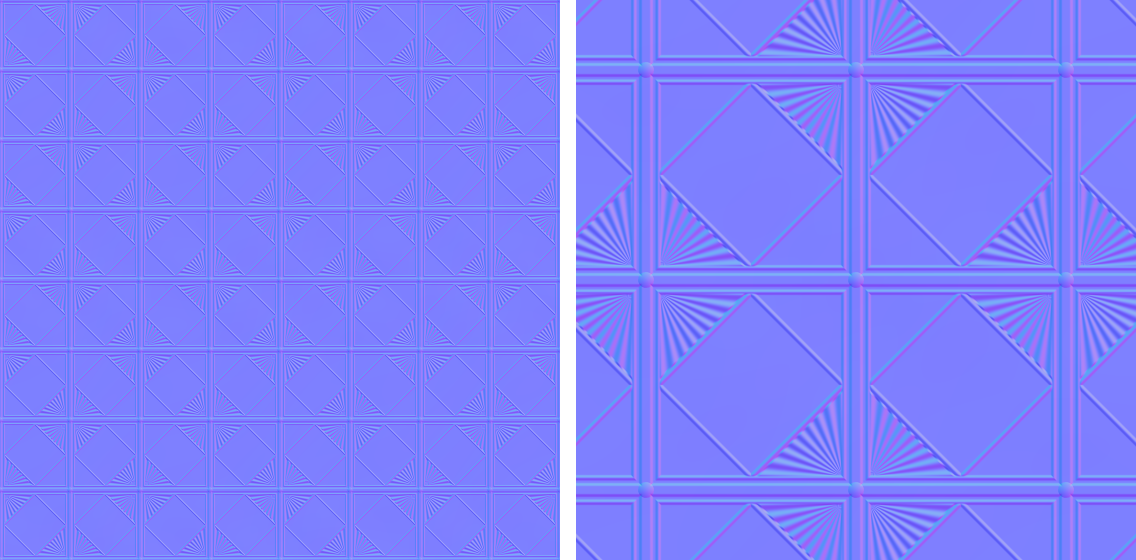
Left: the whole. Right: its middle third, enlarged.
Write a Shadertoy shader that draws this texture map.

```glsl
const float TAU = 6.2831853;
const float TILES = 8.0;

float ridge(float dist, float halfWidth) {
    return 1.0 - smoothstep(0.0, halfWidth, abs(dist));
}

// Faint unevenness; whole wave counts make it wrap
float undulation(vec2 pos) {
    vec2 a = pos * TAU / TILES;
    return 0.0012 * sin(a.x * 5.0 + a.y * 3.0 + 2.0 * sin(a.y * 2.0))
         + 0.0008 * sin(a.y * 9.0 - a.x * 7.0 + 1.5 * sin(a.x * 3.0));
}

// Relief height, with one unit equal to one tile
float relief(vec2 pos) {
    vec2 cell = mod(floor(pos), TILES);
    vec2 p = fract(pos);
    vec2 q = min(p, 1.0 - p);
    float edge = min(q.x, q.y);

    // Raised rail, inner moulding and corner bead
    float h = 0.0055 * (1.0 - smoothstep(0.017, 0.036, edge));
    h += 0.0042 * ridge(edge - 0.058, 0.015);
    h += 0.007 * max(0.0, 1.0 - dot(q, q) / 0.0014);

    // Diamond bead touching the moulding
    float diamond = (0.56 - q.x - q.y) * 0.7071;
    float panel = smoothstep(0.062, 0.074, edge);
    h += 0.0047 * ridge(diamond, 0.016) * panel;

    // Fans fill opposite corners, on a diagonal that alternates
    float odd = mod(cell.x + cell.y, 2.0);
    float rising = step(0.0, (p.x - 0.5) * (p.y - 0.5));
    float fan = 1.0 - abs(odd - rising);
    vec2 f = max(q - 0.065, 0.0001);
    float rays = cos(atan(f.y, f.x) * 4.0 * 8.0);
    float mask = panel * smoothstep(0.012, 0.024, diamond);
    h += fan * mask * 0.0125 * length(f) * rays;

    return h + undulation(pos);
}

void mainImage(out vec4 fragColor, in vec2 fragCoord) {
    vec2 pos = fragCoord / iResolution.xy * TILES;

    // Differences span a pixel, which smooths thin edges
    float e = max(0.003, 0.5 * TILES / iResolution.y);
    vec2 slope = vec2(relief(pos + vec2(e, 0.0)) - relief(pos - vec2(e, 0.0)),
                      relief(pos + vec2(0.0, e)) - relief(pos - vec2(0.0, e))) / (2.0 * e);

    vec3 normal = normalize(vec3(-slope, 1.0));
    fragColor = vec4(normal * 0.5 + vec3(0.493, 0.5, 0.5), 1.0);
}
```
